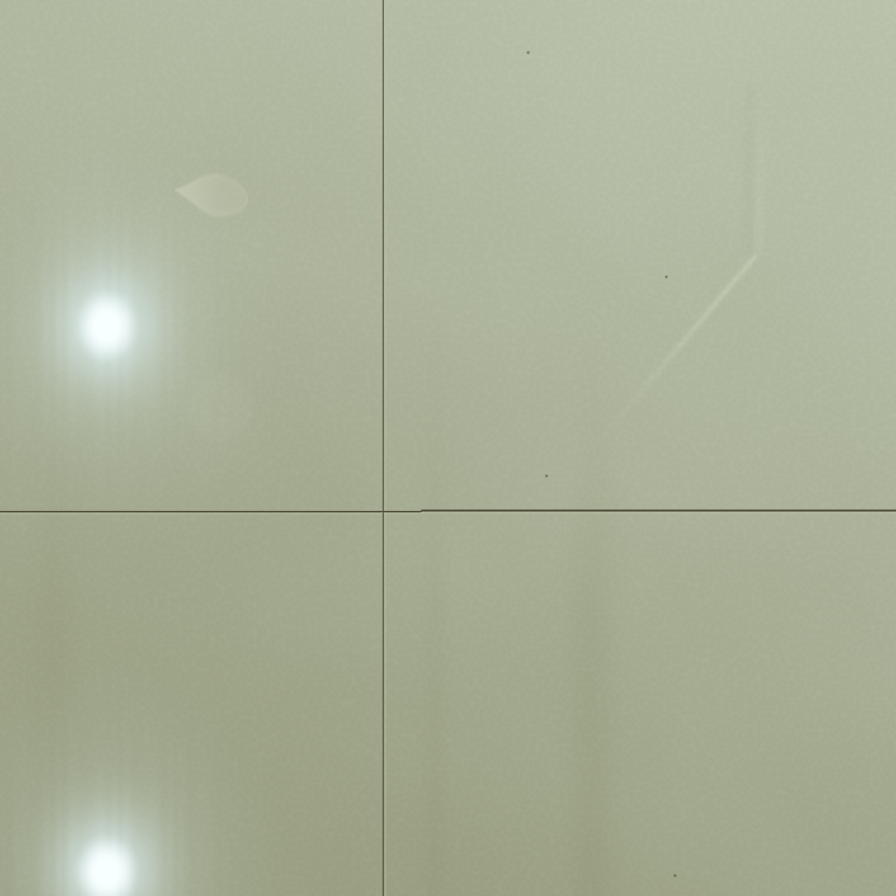
Write a WebGL 1 fragment shader that draws this texture.

```glsl
precision highp float;
uniform vec2 u_resolution;

const vec2 JOINT = vec2(0.4277, 0.4290);   // where four tiles meet
const float TILE_SIZE = 0.609;
const float JOINT_HALF = 0.0008;
const float JOINT_STEP_X = 0.47;           // the row joint shifts here
const float JOINT_STEP = 0.0012;
const vec2 LAMP = vec2(0.119, 0.027);
const float LAMP_CORE = 0.021;
const float GRAIN_CELLS = 190.0;
const float GRAIN = 0.020;
const float SPECK_CELLS = 9.0;
const float SPECK_SHARE = 0.08;
const float SPECK_MIN_X = 0.55;            // specks lie on the right only

const vec3 GLAZE_DARK = vec3(0.602, 0.622, 0.508);
const vec3 GLAZE_LIGHT = vec3(0.728, 0.760, 0.673);
const vec3 GROUT = vec3(0.25, 0.24, 0.16);
const vec3 BEVEL = vec3(0.76, 0.78, 0.67);
const vec3 STAIN = vec3(0.78, 0.79, 0.70);
const vec3 HALO = vec3(0.85, 0.92, 0.92);
const vec3 LAMP_WHITE = vec3(0.97, 1.0, 1.0);

float hash(vec2 p) {
  p = fract(p * vec2(0.1031, 0.1137));
  p += dot(p, p.yx + 33.33);
  return fract((p.x + p.y) * p.x * 17.31);
}

vec2 hash2(vec2 p) {
  return vec2(hash(p + 3.7), hash(p + 41.3));
}

// Distance to the nearest scattered cell point
float cellular(vec2 p) {
  vec2 cell = floor(p);
  float nearest = 2.0;
  for (int j = -1; j <= 1; j++) {
    for (int i = -1; i <= 1; i++) {
      vec2 c = cell + vec2(float(i), float(j));
      nearest = min(nearest, length(c + hash2(c) - p));
    }
  }
  return nearest;
}

float mottle(vec2 p) {
  float sum = 0.0;
  float amp = 0.5;
  for (int i = 0; i < 4; i++) {
    sum += amp * sin(p.x + 1.7 * sin(p.y)) * sin(p.y * 0.8 + 1.3);
    p = mat2(1.5, 1.1, -1.1, 1.5) * p + 2.3;
    amp *= 0.55;
  }
  return sum;
}

float segment(vec2 p, vec2 a, vec2 b) {
  vec2 ab = b - a;
  return length(p - a - ab * clamp(dot(p - a, ab) / dot(ab, ab), 0.0, 1.0));
}

float bell(float x, float width) {
  return exp(-x * x / (width * width));
}

void main() {
  float px = 1.0 / min(u_resolution.x, u_resolution.y);
  vec2 uv = gl_FragCoord.xy * px;

  // Signed offset from the nearest joints
  vec2 joint = JOINT + vec2(0.0, JOINT_STEP * smoothstep(-px, px, uv.x - JOINT_STEP_X));
  vec2 grid = (uv - joint) / TILE_SIZE;
  vec2 offset = (fract(grid + 0.5) - 0.5) * TILE_SIZE;

  // Glaze: room light, mottling and vertical smears
  float shade = -0.04 + 0.74 * uv.y + 0.33 * uv.x + 0.06 * mottle(uv * 9.0);
  shade = mix(shade, smoothstep(0.0, 1.0, shade), 0.5);
  float smear = bell(uv.x - 0.66, 0.025) + 0.6 * bell(uv.x - 0.485, 0.014) + 0.6 * bell(uv.x - 0.06, 0.025);
  shade -= 0.12 * smear * (1.0 - smoothstep(0.25, 0.75, uv.y));
  vec3 color = mix(GLAZE_DARK, GLAZE_LIGHT, shade);
  color += GRAIN * (cellular(uv * GRAIN_CELLS) - 0.5);

  // Bent scuff with a faint shadow beside it
  vec2 bend = vec2(0.842, 0.713);
  float upper = segment(uv, vec2(0.848, 0.94), bend + vec2(0.004, 0.008));
  float lower = segment(uv, bend, vec2(0.65, 0.485));
  color += 0.05 * smoothstep(0.48, 0.70, uv.y) * bell(lower, 0.0035);
  color += 0.018 * (1.0 - smoothstep(0.72, 0.94, uv.y)) * bell(upper, 0.006);
  color -= 0.012 * bell(segment(uv, vec2(0.837, 0.90), vec2(0.837, 0.72)), 0.008);

  // Dried drop, pointed on the left, paler along its upper left
  vec2 drop = uv - vec2(0.236, 0.783);
  float halfHeight = 0.025 * sqrt(max(0.0, 1.0 - pow(drop.x / 0.041, 2.0))) * smoothstep(-0.06, 0.01, drop.x);
  float edge = abs(drop.y + 0.12 * drop.x) - halfHeight;
  float inside = (1.0 - smoothstep(-0.005, 0.003, edge)) * step(abs(drop.x), 0.041);
  float pale = 0.25 + 0.45 * (1.0 - smoothstep(-0.04, 0.02, drop.x)) + 0.25 * bell(edge, 0.005);
  color = mix(color, STAIN, inside * pale);
  color += 0.010 * (1.0 - smoothstep(0.030, 0.044, length(uv - vec2(0.245, 0.545))));

  // Sparse dark specks
  vec2 cell = floor(uv * SPECK_CELLS);
  vec2 speckAt = (cell + 0.2 + 0.6 * hash2(cell)) / SPECK_CELLS;
  float speck = 1.0 - smoothstep(0.0005, 0.0015 + px, length(uv - speckAt));
  color = mix(color, GROUT, 0.5 * speck * step(hash(cell + 17.0), SPECK_SHARE) * step(SPECK_MIN_X, uv.x));

  // Lamp reflections, one per tile row
  for (int i = 0; i < 2; i++) {
    vec2 d = uv - LAMP - vec2(0.0, TILE_SIZE * float(i));
    float r = length(d * vec2(1.05, 0.92));
    float streak = 0.9 + 0.1 * sin(uv.x * 310.0 + 2.0 * sin(uv.x * 97.0));
    color = mix(color, HALO, 0.72 * bell(r, 0.058) + 0.28 * streak * bell(r, 0.125));
    color = mix(color, LAMP_WHITE, 1.0 - smoothstep(LAMP_CORE * 0.5, LAMP_CORE * 2.0, r));
  }

  // Joints with a light bevel to the right and below
  vec2 halfWidth = JOINT_HALF * vec2(1.0, 1.0 + 0.35 * step(JOINT_STEP_X, uv.x));
  vec2 bevel = clamp((halfWidth - abs(offset + vec2(-0.0026, 0.0026))) / px + 0.5, 0.0, 1.0);
  vec2 gap = clamp((halfWidth - abs(offset)) / px + 0.5, 0.0, 1.0);
  color = mix(color, BEVEL, 0.3 * max(bevel.x, bevel.y));
  color = mix(color, GROUT, max(0.68 * gap.x, 0.88 * gap.y));

  gl_FragColor = vec4(clamp(color, 0.0, 1.0), 1.0);
}
```
